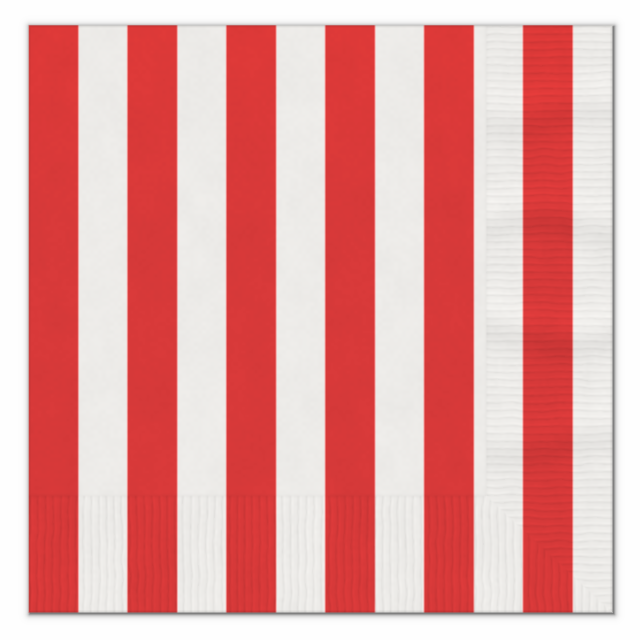
This pattern is drawn by a Shadertoy shader. Its source:

```glsl
// Red and white striped paper napkin with an embossed border on two sides.
const vec3 BACKDROP = vec3(0.996);
const vec3 PAPER = vec3(0.927, 0.921, 0.910);
const vec3 RED = vec3(0.843, 0.224, 0.224);
const vec2 NAPKIN_MIN = vec2(0.0445, 0.0430);
const vec2 NAPKIN_MAX = vec2(0.9570, 0.9605);
const vec2 FOLD = vec2(0.760, 0.225);   // inner corner of the embossed border
const float STRIPE_PERIOD = 0.1545;
const float STRIPE_WIDTH = 0.0780;
const float RIDGE_PERIOD = 0.0120;

float hash(vec2 p) {
    return fract(sin(dot(p, vec2(127.1, 311.7))) * 43758.5453);
}

float noise(vec2 p) {
    vec2 i = floor(p), f = fract(p);
    f = f * f * (3.0 - 2.0 * f);
    return mix(mix(hash(i), hash(i + vec2(1.0, 0.0)), f.x),
               mix(hash(i + vec2(0.0, 1.0)), hash(i + 1.0), f.x), f.y);
}

float boxDistance(vec2 p, vec2 lo, vec2 hi) {
    vec2 d = abs(p - 0.5 * (lo + hi)) - 0.5 * (hi - lo);
    return length(max(d, 0.0)) + min(max(d.x, d.y), 0.0);
}

float bump(float x, float width) {
    return exp(-x * x / (width * width));
}

// Coverage of the red stripes, each starting at a multiple of the period.
float stripes(float x, float blur) {
    float center = mod(x - 0.5 * STRIPE_WIDTH + 0.5 * STRIPE_PERIOD, STRIPE_PERIOD)
                 - 0.5 * STRIPE_PERIOD;
    return 1.0 - smoothstep(-blur, blur, abs(center) - 0.5 * STRIPE_WIDTH);
}

// Pressed rows: "across" steps over the rows, "along" runs down each of them.
float ridges(float across, float along) {
    float wobble = 0.30 * noise(vec2(along * 40.0, across * 25.0));
    float row = across / RIDGE_PERIOD + wobble;
    float groove = pow(0.5 + 0.5 * cos(6.28318 * row), 3.0);
    float crest = pow(0.5 + 0.5 * cos(6.28318 * (row - 0.3)), 3.0);
    float dash = 0.45 + 0.55 * noise(vec2(along * 130.0, floor(row) * 7.0));
    return (0.45 * crest - groove) * dash;
}

// Soft dents repeated down the right border.
float puckers(vec2 p) {
    float shade = 0.0;
    for (int i = 0; i < 4; i++) {
        float n = float(i);
        float y = 0.810 - 0.171 * n + 0.012 * sin(p.x * 22.0 + n * 2.0);
        float depth = 0.65 + 0.35 * hash(vec2(n, 4.0));
        shade += depth * (0.5 * bump(p.y - y - 0.045, 0.025) - bump(p.y - y, 0.022));
    }
    return shade;
}

// Light and dark of the border, with rows that turn at the mitred corner.
float embossing(vec2 p, float blur) {
    float right = smoothstep(-blur, blur, p.x - FOLD.x);
    float bottom = smoothstep(-blur, blur, FOLD.y - p.y);
    vec2 reach = (p - FOLD) / (vec2(NAPKIN_MAX.x, NAPKIN_MIN.y) - FOLD);
    float side = smoothstep(-0.02, 0.02, reach.x - reach.y);
    float rows = mix(ridges(p.x, p.y), ridges(p.y, p.x), side);
    float shade = 0.040 * rows * max(right, bottom);
    shade += 0.038 * puckers(p) * right * side;
    float rightLip = bump(p.x - FOLD.x, 0.003) * step(FOLD.y, p.y);
    float bottomLip = bump(p.y - FOLD.y, 0.003) * step(p.x, FOLD.x);
    return shade - 0.018 * (rightLip + bottomLip);
}

// Fine fibres and broad mottling of the paper.
float paperGrain(vec2 p) {
    return 0.012 * (noise(p * 160.0) - 0.5) + 0.014 * (noise(p * vec2(35.0, 22.0)) - 0.5);
}

void mainImage(out vec4 fragColor, in vec2 fragCoord) {
    vec2 p = fragCoord / iResolution.xy;
    float pixel = 1.0 / min(iResolution.x, iResolution.y);
    float blur = max(0.0022, pixel);

    // Drop shadow, heavier on the right and below
    float shadowDistance = boxDistance(p - vec2(0.0022, -0.0022), NAPKIN_MIN, NAPKIN_MAX);
    float shadow = 0.50 * exp(-max(shadowDistance, 0.0) / 0.0032);
    vec3 color = BACKDROP * (1.0 - shadow);

    // Printed stripes, a little brighter toward the top
    float ink = stripes(p.x - NAPKIN_MIN.x, blur);
    vec3 red = RED + vec3(0.025, 0.0, -0.005) * smoothstep(0.6, 1.0, p.y);
    vec3 napkin = mix(PAPER, red, ink);
    napkin += vec3(0.05, 0.03, 0.03) * 4.0 * ink * (1.0 - ink);

    // Surface relief
    float relief = embossing(p, blur) + paperGrain(p);
    napkin *= 1.0 + relief * mix(1.0, 1.5, ink);

    // Rounded rim
    float edge = boxDistance(p, NAPKIN_MIN, NAPKIN_MAX);
    napkin *= 1.0 - 0.10 * smoothstep(-0.005, 0.0, edge);
    color = mix(color, napkin, 1.0 - smoothstep(-pixel, pixel, edge));

    fragColor = vec4(clamp(color, 0.0, 1.0), 1.0);
}
```
